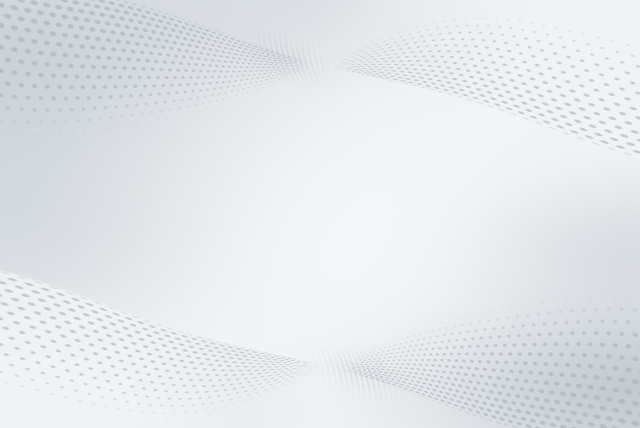
Give the GLSL for this background, as a WebGL 2 fragment shader.

```glsl
#version 300 es
precision highp float;

#define ROWS 17.0
#define TWIST vec2(0.713, 0.860)
#define TURN_SUM vec2(1.523, 0.992)
#define CROSSING 0.04
#define PITCH 0.0130
#define SPREAD 0.046
#define LEAN 0.30
#define DOT_STRENGTH 0.60
#define DEEP vec3(0.755, 0.785, 0.812)
#define LIGHT vec3(0.968, 0.973, 0.980)
#define DOT_COLOR vec3(0.660, 0.690, 0.725)

uniform vec2 u_resolution;
out vec4 fragColor;

float glow(vec2 p, vec2 center, vec2 size) {
    vec2 d = (p - center) / size;
    return exp(-dot(d, d));
}

// Height of the ribbon's crisp edge at offset t from the twist
float crispEdge(float t) {
    float wave = sin(4.2 * t);
    return TWIST.y - 0.295 * t + 0.018 * wave * wave;
}

// Signed ribbon width: it changes side at the crossing, then levels off
float ribbonWidth(float t) {
    return -0.41 * tanh(2.1 * (t - CROSSING)) * (1.0 - 0.2 * t);
}

// Broad shadows around a pale center
float backdropShade(vec2 p) {
    float shade = 0.90 + 0.10 * glow(p, vec2(0.80, 0.44), vec2(0.45, 0.35));
    shade -= 0.68 * glow(p, vec2(0.00, 0.87), vec2(0.58, 0.31));
    shade -= 0.40 * glow(p, vec2(0.00, 0.43), vec2(0.47, 0.24));
    shade -= 0.30 * glow(p, vec2(0.75, 1.02), vec2(0.38, 0.16));
    shade -= 0.85 * glow(p, vec2(1.50, 0.08), vec2(0.48, 0.20));
    shade -= 0.42 * glow(p, vec2(1.50, 0.42), vec2(0.35, 0.16));
    return shade;
}

// Column number, with columns packed tightly left of the crossing
float columnAt(float t) {
    return asinh(SPREAD * (t + 0.05) / PITCH) / SPREAD;
}

// Staggered dots that shrink toward the soft edge
float ribbonDots(float t, float below, float pixel) {
    float width = ribbonWidth(t);
    float across = below * width / (width * width + 0.00001);
    float v = clamp(across, 0.0, 1.0);
    float row = ROWS * pow(v, 0.8);
    float lean = t > 0.0 ? LEAN : LEAN * exp(-10.0 * t * t);
    float column = columnAt(t - lean * abs(below)) + 0.5 * mod(floor(row), 2.0);
    vec2 cell = fract(vec2(column, row)) - 0.5;

    float spacing = length(vec2(PITCH, SPREAD * (t + 0.05)));
    float rowHeight = abs(width) / ROWS;
    float blur = clamp(0.8 * pixel / max(min(spacing, rowHeight), 0.0001), 0.05, 0.30);
    float radius = mix(0.32, 0.12, v) - 0.05 * smoothstep(0.0, 0.4, t);
    float dots = 1.0 - smoothstep(radius - blur, radius + blur, length(cell * vec2(1.0, 1.1)));

    float inside = smoothstep(0.0, 0.03, across) * (1.0 - smoothstep(0.60, 1.0, across));
    return dots * inside * smoothstep(0.01, 0.10, abs(t - CROSSING));
}

// Curved ribs where the ribbon turns over
float twistRibs(float t, float below) {
    float bend = t - 0.3 * below - 3.0 * below * below;
    float rib = 0.5 + 0.5 * cos(6.28318 * columnAt(bend));
    return rib * glow(vec2(t, below), vec2(-0.035, 0.008), vec2(0.080, 0.040));
}

void main() {
    vec2 p = gl_FragCoord.xy / u_resolution * vec2(1.5, 1.0);
    float pixel = 1.0 / u_resolution.y;

    // The lower ribbon is the upper one turned half around
    vec2 q = p.y < 0.5 * TURN_SUM.y ? TURN_SUM - p : p;
    float t = q.x - TWIST.x;
    float below = crispEdge(t) - q.y;

    // Pale sheet behind the open side of each ribbon
    float sheet = smoothstep(-pixel, 2.0 * pixel, -below) * smoothstep(0.0, 0.30, t);
    float sheetShade = mix(0.68, 0.88, smoothstep(0.0, 0.6, t));
    float shade = mix(backdropShade(p), sheetShade, 0.85 * sheet);
    vec3 color = mix(DEEP, LIGHT, clamp(shade, 0.0, 1.0));

    // Dots and ribs
    float ink = DOT_STRENGTH * ribbonDots(t, below, pixel) + 0.28 * twistRibs(t, below);
    color = mix(color, DOT_COLOR, min(ink, 1.0));
    fragColor = vec4(color, 1.0);
}
```
